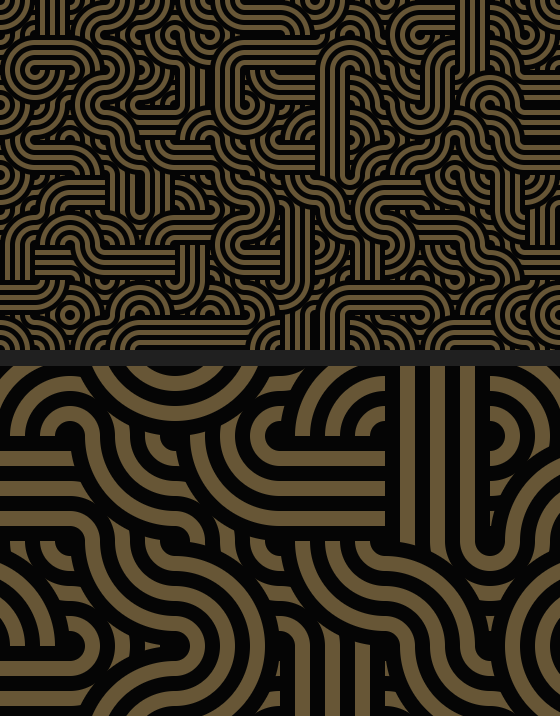
Top: the whole. Bottom: its middle third, enlarged.
A Shadertoy shader for this pattern:

```glsl
const float TILE_ROWS = 10.0;       // tiles along the canvas height
const float STRAIGHT_SHARE = 0.34;  // share of tiles with a straight band
const float STRIPE_FREQ = 3.5;      // stripe periods per tile width
const float STRIPE_HALF = 0.25;     // half stripe width, in periods
const uint SEED = 37u;
const vec3 GROUND = vec3(0.018, 0.018, 0.018);
const vec3 STRIPE = vec3(0.402, 0.338, 0.212);

// Integer hash of a cell, scaled to 0..1
float hash(vec2 cell, uint salt) {
    uvec2 c = uvec2(ivec2(cell));
    uint h = c.x * 1597u + c.y * 51749u + (salt + SEED) * 7919u;
    h = (h ^ (h >> 16)) * 0x7feb352du;
    h = (h ^ (h >> 15)) * 0x846ca68bu;
    h ^= h >> 16;
    return float(h >> 8) / 16777216.0;
}

// Three stripes across a band of width 1; pixel is one pixel in tile units
float bandStripes(float across, float pixel) {
    float s = (across - 0.5) * STRIPE_FREQ;
    float d = abs(s - clamp(floor(s + 0.5), -1.0, 1.0));
    return clamp((STRIPE_HALF - d) / (STRIPE_FREQ * pixel) + 0.5, 0.0, 1.0);
}

// Two quarter turns at opposite corners, the first covering the second
float crossedArcs(vec2 p, float pixel) {
    float upper = length(p);
    float lower = length(1.0 - p);
    float cover = clamp((1.0 - upper) / pixel + 0.5, 0.0, 1.0);
    return mix(bandStripes(lower, pixel), bandStripes(upper, pixel), cover);
}

void mainImage(out vec4 fragColor, in vec2 fragCoord) {
    float pixel = TILE_ROWS / iResolution.y;
    vec2 grid = fragCoord * pixel;
    vec2 cell = floor(grid);
    vec2 p = fract(grid);

    // Random flips choose the top corner or the straight direction
    bool flipX = hash(cell, 1u) < 0.5;
    bool flipY = hash(cell, 2u) < 0.5;
    float ink;
    if (hash(cell, 3u) < STRAIGHT_SHARE) {
        ink = bandStripes(flipX ? p.x : p.y, pixel);
    } else {
        if (flipX) p.x = 1.0 - p.x;
        if (flipY) p.y = 1.0 - p.y;
        ink = crossedArcs(p, pixel);
    }

    fragColor = vec4(mix(GROUND, STRIPE, ink), 1.0);
}
```
